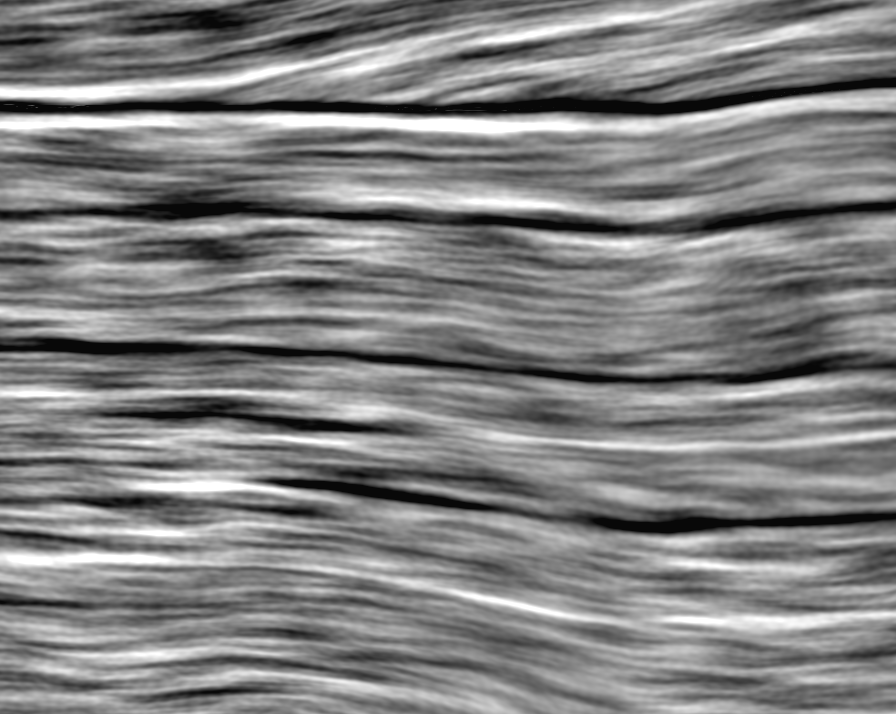
This texture is drawn by a Shadertoy shader. Its source:

```glsl
// Greyscale seismic section: thin layered strata cut by strong dark and bright reflectors.

const float UNCONFORMITY = 0.149; // depth of the main dark boundary
const float MID_GREY = 0.515;

// Pseudo-random unit gradient for a lattice cell
vec2 cellGradient(vec2 cell) {
    uvec2 q = uvec2(ivec2(cell) + 4096);
    uint h = (q.x * 1597334677u) ^ (q.y * 3812015801u);
    h = (h ^ (h >> 15)) * 2246822519u;
    h ^= h >> 13;
    float angle = float(h & 65535u) * 6.2831853 / 65536.0;
    return vec2(cos(angle), sin(angle));
}

float gradientNoise(vec2 p) {
    vec2 i = floor(p), f = p - i;
    vec2 u = f * f * f * (f * (f * 6.0 - 15.0) + 10.0);
    float a = dot(cellGradient(i), f);
    float b = dot(cellGradient(i + vec2(1, 0)), f - vec2(1, 0));
    float c = dot(cellGradient(i + vec2(0, 1)), f - vec2(0, 1));
    float d = dot(cellGradient(i + vec2(1, 1)), f - vec2(1, 1));
    return mix(mix(a, b, u.x), mix(c, d, u.x), u.y);
}

// Window along x with soft ends
float span(float x, float from, float to) {
    return smoothstep(from - 0.07, from + 0.07, x) * (1.0 - smoothstep(to - 0.07, to + 0.07, x));
}

// Soft band centred on a depth
float band(float depth, float centre, float width) {
    float t = (depth - centre) / width;
    return exp(-t * t);
}

// Undo the folding: layers sag towards the right, then rise at the edge
float flattenFolds(float x, float y) {
    float sag = 0.12 * max(y - 0.13, 0.0) * smoothstep(0.2, 0.75, x);
    float rise = 0.045 * (1.0 - 0.9 * y) * smoothstep(0.7, 1.1, x);
    float wobble = 0.006 * gradientNoise(vec2(x * 5.0, y * 8.0))
                 + 0.003 * gradientNoise(vec2(x * 17.0, y * 24.0) + 31.0);
    return y - sag + rise + wobble;
}

// Thin lens-shaped beds at several scales
float strata(vec2 p, float depth) {
    float bed = depth + 0.03 * gradientNoise(vec2(p.x * 2.2, p.y * 3.5) + 7.0);
    float broad = gradientNoise(vec2(p.x * 2.6, bed * 27.0) + 11.0);
    float medium = gradientNoise(vec2(p.x * 5.0, bed * 60.0) + 53.0);
    float fine = gradientNoise(vec2(p.x * 11.0, bed * 104.0) + 97.0);
    float grain = gradientNoise(vec2(p.x * 70.0, bed * 150.0) + 151.0);
    return 0.26 * broad + 0.42 * medium + 0.27 * fine + 0.07 * grain;
}

float darkReflectors(float x, float d) {
    float sum = 0.85 * band(d, UNCONFORMITY, 0.0075);
    sum += 0.40 * band(d, 0.213, 0.006) * span(x, 0.32, 0.62);
    sum += 0.35 * band(d, 0.228, 0.005) * span(x, 0.22, 0.42);
    sum += 0.46 * band(d, 0.297, 0.009);
    sum += 0.52 * band(d, 0.487, 0.008);
    sum += 0.42 * band(d, 0.583, 0.007) * span(x, 0.05, 0.45);
    sum += 0.35 * band(d, 0.648, 0.006) * span(x, -0.1, 0.22);
    sum += 0.58 * band(d, 0.665, 0.007) * span(x, 0.30, 1.2);
    sum += 0.38 * band(d, 0.705, 0.008) * span(x, -0.1, 0.38);
    sum += 0.28 * band(d, 0.842, 0.008) * span(x, -0.1, 0.25);
    return sum;
}

float brightReflectors(float x, float d) {
    float sum = band(d, 0.169, 0.011) * (0.34 + 0.26 * span(x, -0.1, 0.62));
    sum += 0.34 * band(d, 0.269, 0.008) * span(x, 0.35, 0.75);
    sum += 0.36 * band(d, 0.552, 0.007) * span(x, -0.1, 0.32);
    sum += 0.40 * band(d, 0.568, 0.006) * span(x, 0.52, 1.2);
    sum += 0.36 * band(d, 0.681, 0.007) * span(x, 0.05, 0.36);
    sum += 0.42 * band(d, 0.782, 0.012) * span(x, -0.1, 0.26);
    sum += 0.38 * band(d, 0.782, 0.007) * span(x, 0.32, 1.2);
    return sum;
}

void mainImage(out vec4 fragColor, in vec2 fragCoord) {
    vec2 p = fragCoord / iResolution.y;
    float x = fragCoord.x / iResolution.x;
    p.y = 1.0 - p.y; // depth grows downwards
    float depth = flattenFolds(x, p.y);

    // Beds above the unconformity climb to the right and are cut off by it
    float above = 1.0 - smoothstep(UNCONFORMITY - 0.003, UNCONFORMITY + 0.003, depth);
    float climbing = depth + 0.14 * smoothstep(0.0, 1.0, x);
    float bedDepth = mix(depth, climbing + 0.3, above);

    // Layer texture, livelier on the left and in patches
    float patches = gradientNoise(vec2(p.x * 2.0, p.y * 7.0) + 19.0);
    float contrast = mix(1.25, 0.95, x) * (1.0 + 0.6 * patches);
    float tone = MID_GREY + contrast * strata(p, bedDepth);

    // Continuous reflectors, varying in strength along their length
    float strength = 1.0 + 0.5 * gradientNoise(vec2(p.x * 5.0, depth * 22.0) + 71.0);
    tone += strength * (brightReflectors(x, depth) - darkReflectors(x, depth));
    tone += above * 0.36 * band(climbing, 0.136, 0.011);
    tone -= above * 0.13 * (1.0 - smoothstep(0.09, 0.13, climbing));

    fragColor = vec4(vec3(clamp(tone, 0.03, 1.0)), 1.0);
}
```
